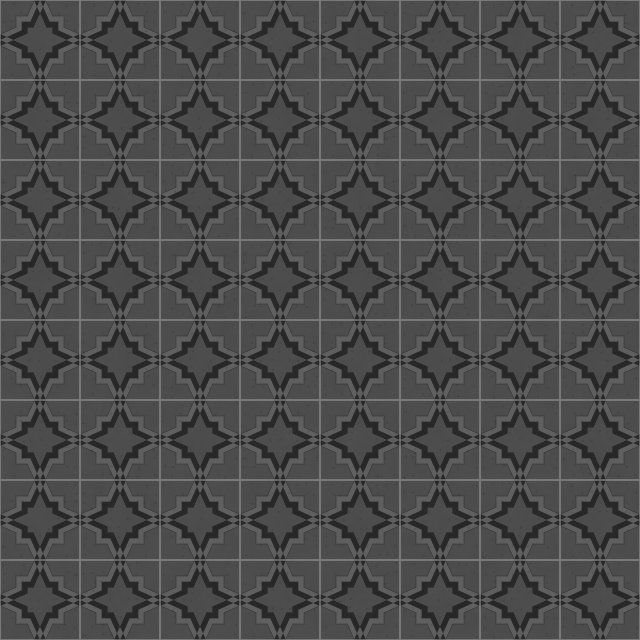
This pattern is drawn by a Shadertoy shader. Its source:

```glsl
#define REPEATS 8.0
#define STAR_INNER 0.152
#define STAR_MIDDLE 0.229
#define STAR_OUTER 0.300
#define TIP_RATIO 2.18
#define ARM_SLOPE 0.45
#define GROUT_HALF 0.006
#define BASE_GRAY vec3(0.300)
#define LIGHT_GRAY vec3(0.372)
#define DARK_GRAY vec3(0.158)
#define GROUT_GRAY vec3(0.66)
#define GRAIN 0.018

// Integer hash of a lattice cell, wrapped to the given period
float hash(vec2 cell, float period, uint seed) {
    uvec2 c = uvec2(mod(cell, period));
    uint h = c.x * 1597334677u ^ c.y * 3812015801u ^ seed * 2654435769u;
    h = (h ^ (h >> 15)) * 2246822519u;
    h = (h ^ (h >> 13)) * 3266489917u;
    return float((h ^ (h >> 16)) & 65535u) / 65535.0;
}

float tiledNoise(vec2 uv, float period, uint seed) {
    vec2 p = uv * period, cell = floor(p), t = fract(p);
    t = t * t * (3.0 - 2.0 * t);
    vec2 e = vec2(0.0, 1.0);
    return mix(mix(hash(cell, period, seed), hash(cell + e.yx, period, seed), t.x),
               mix(hash(cell + e.xy, period, seed), hash(cell + e.yy, period, seed), t.x), t.y);
}

// Smoothed coverage of the side where value < edge
float below(float value, float edge, float pixel) {
    return clamp((edge - value) / pixel + 0.5, 0.0, 1.0);
}

float band(float value, float low, float high, float pixel) {
    return below(value, high, pixel) - below(value, low, pixel);
}

// Thin line of given half width around zero distance
float stroke(float dist, float halfWidth, float pixel) {
    return min(below(abs(dist), halfWidth, pixel), 2.0 * halfWidth / pixel);
}

// Sparse pits, one candidate per wrapped cell
float pits(vec2 uv, float period) {
    vec2 p = uv * period, cell = floor(p);
    vec2 center = 0.3 + 0.4 * vec2(hash(cell, period, 11u), hash(cell, period, 12u));
    float angle = 6.2832 * hash(cell, period, 13u);
    vec2 axis = vec2(cos(angle), sin(angle));
    vec2 d = fract(p) - center;
    float dist = length(vec2(dot(d, axis), 2.0 * dot(d, vec2(-axis.y, axis.x))));
    return step(0.68, hash(cell, period, 14u)) * (1.0 - smoothstep(0.06, 0.28, dist));
}

void mainImage(out vec4 fragColor, in vec2 fragCoord) {
    vec2 uv = fragCoord / iResolution.xy;
    float pixel = REPEATS / min(iResolution.x, iResolution.y);

    // Fold the tile into one octant: x along an arm, y across it
    vec2 q = abs(fract(uv * REPEATS) - 0.5);
    vec2 p = vec2(max(q.x, q.y), min(q.x, q.y));

    // Scale of the nested stepped star, and of the arm crossing the axis
    float nearArm = (p.x + p.y / ARM_SLOPE) / TIP_RATIO;
    float farArm = (p.x - p.y / ARM_SLOPE) / TIP_RATIO;
    float star = min(p.x, nearArm);

    // Dark bands swap tone wherever two arms cross
    float nearDark = band(star, STAR_INNER, STAR_MIDDLE, pixel);
    float farDark = band(farArm, STAR_INNER, STAR_MIDDLE, pixel);
    float ring = band(star, STAR_INNER, STAR_OUTER, pixel);
    float dark = nearDark + farDark - 2.0 * nearDark * farDark;

    vec3 color = mix(BASE_GRAY, mix(LIGHT_GRAY, DARK_GRAY, dark), ring);
    color = mix(color, DARK_GRAY, 0.6 * stroke(star - STAR_OUTER, 0.005, pixel));

    // Cement mottling and pits
    float mottle = 0.5 * tiledNoise(uv, 40.0, 1u) + 0.3 * tiledNoise(uv, 120.0, 2u)
                 + 0.2 * tiledNoise(uv, 256.0, 3u);
    color += GRAIN * (mottle - 0.5);
    color *= 1.0 - 0.10 * pits(uv, 72.0);

    // Grout on the tile edges
    color = mix(color, GROUT_GRAY, stroke(0.5 - p.x, GROUT_HALF, pixel));
    fragColor = vec4(color, 1.0);
}
```
